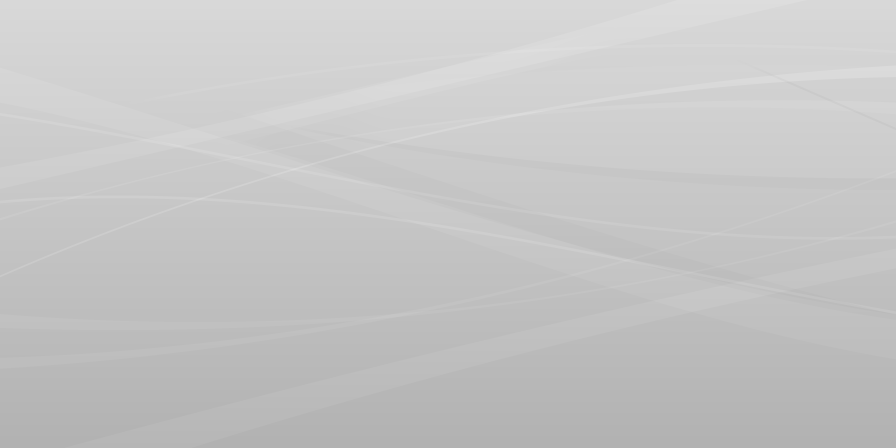
Write a Shadertoy shader that draws this background.

```glsl
// Cubic through heights at x = 0, 1, 2 and 3
float curve(float x, vec4 heights) {
    float a = 1.0 - x, b = 2.0 - x, c = 3.0 - x;
    vec4 weights = vec4(a * b * c / 6.0, 0.5 * x * b * c, -0.5 * x * a * c, x * a * b / 6.0);
    return dot(weights, heights);
}

// Antialiased coverage between two curves, fading in and out along span
float ribbon(vec2 p, vec4 upper, vec4 lower, vec2 span, float pixel) {
    float top = max(curve(p.x, upper), p.y - 0.5 * pixel);
    float bottom = min(curve(p.x, lower), p.y + 0.5 * pixel);
    float fade = smoothstep(span.x, span.x + 0.22, p.x)
               * (1.0 - smoothstep(span.y - 0.45, span.y, p.x));
    return clamp((bottom - top) / pixel, 0.0, 1.0) * fade;
}

// Ribbon of constant thickness
float strand(vec2 p, vec4 center, float thickness, vec2 span, float pixel) {
    return ribbon(p, center - 0.5 * thickness, center + 0.5 * thickness, span, pixel);
}

void mainImage(out vec4 fragColor, in vec2 fragCoord) {
    // x runs from 0 to 3, y is the depth below the top edge
    vec2 uv = fragCoord / iResolution.xy;
    vec2 p = vec2(3.0 * uv.x, 1.0 - uv.y);
    float pixel = 1.0 / iResolution.y;
    vec2 full = vec2(-1.0, 5.0);

    // Vertical gradient
    float shade = mix(0.848, 0.696, p.y);

    // Soft panels on the right
    vec4 archTop = vec4(0.615, 0.373, 0.221, 0.146);
    vec4 shelfBottom = vec4(0.492, 0.326, 0.247, 0.255);
    vec4 shadowTop = vec4(0.130, 0.284, 0.372, 0.398);
    shade += 0.006 * ribbon(p, vec4(0.339, 0.216, 0.153, 0.151), archTop, vec2(1.1, 5.0), pixel);
    shade += 0.007 * ribbon(p, shelfBottom, shadowTop, vec2(0.9, 5.0), pixel);

    // Broad rising bands
    shade += 0.018 * ribbon(p, vec4(0.374, 0.233, 0.054, -0.161),
                            vec4(0.422, 0.266, 0.110, -0.047), full, pixel);
    shade += 0.012 * ribbon(p, vec4(0.365, 0.226, 0.070, -0.078),
                            vec4(0.430, 0.284, 0.125, 0.050), vec2(0.72, 2.1), pixel);
    shade += 0.018 * ribbon(p, vec4(1.039, 0.862, 0.700, 0.555),
                            vec4(1.141, 0.927, 0.747, 0.599), full, pixel);

    // Broad falling band and its shadows
    shade += 0.014 * ribbon(p, vec4(0.151, 0.362, 0.560, 0.703),
                            vec4(0.229, 0.411, 0.633, 0.802), full, pixel);
    shade -= 0.013 * ribbon(p, vec4(0.078, 0.299, 0.516, 0.703),
                            vec4(0.182, 0.354, 0.562, 0.714), vec2(0.72, 5.0), pixel);
    shade -= 0.013 * ribbon(p, shadowTop, vec4(0.117, 0.289, 0.391, 0.424),
                            vec2(0.9, 5.0), pixel);

    // Tapered ribbons
    shade += 0.033 * ribbon(p, archTop, vec4(0.619, 0.377, 0.229, 0.172), full, pixel);
    shade += 0.018 * ribbon(p, vec4(0.487, 0.323, 0.238, 0.229), shelfBottom, full, pixel);
    shade += 0.016 * ribbon(p, vec4(0.701, 0.714, 0.645, 0.492),
                            vec4(0.732, 0.725, 0.649, 0.497), full, pixel);
    shade += 0.016 * ribbon(p, vec4(0.799, 0.737, 0.597, 0.380),
                            vec4(0.823, 0.748, 0.602, 0.384), full, pixel);

    // Thin strands
    shade += 0.022 * strand(p, vec4(0.255, 0.380, 0.495, 0.529), 0.006, full, pixel);
    shade += 0.026 * strand(p, vec4(0.451, 0.462, 0.568, 0.698), 0.006, full, pixel);
    shade += 0.012 * strand(p, vec4(0.296, 0.166, 0.106, 0.116), 0.006, vec2(0.4, 5.0), pixel);
    shade -= 0.024 * strand(p, vec4(-0.584, -0.293, -0.002, 0.288), 0.005, vec2(2.43, 5.0), pixel);

    fragColor = vec4(vec3(shade), 1.0);
}
```
